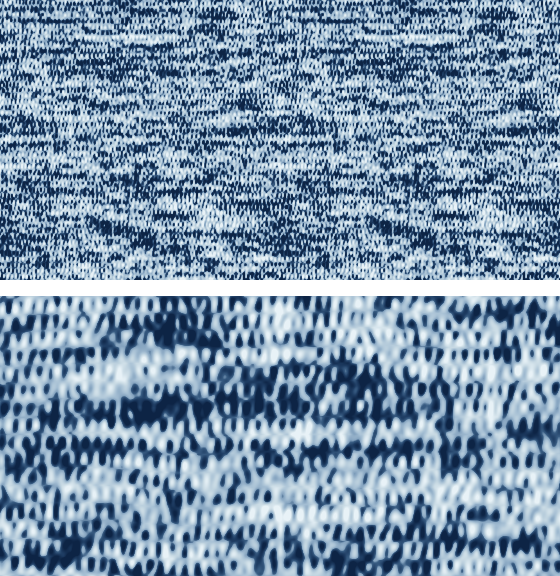
Top: the whole. Bottom: its middle third, enlarged.
Give the GLSL for this texture, as a Shadertoy shader.

```glsl
// Melange knit in indigo and pale blue: rows of small upright stitches.
// Long horizontal yarn streaks, a stitch wave and fine fibre grain are summed
// into one tone of about unit variance, which a six-colour ramp turns to dye.

const float TAU = 6.2831853;
const float COLUMNS = 70.0;  // stitches across one tile
const float ROWS = 48.0;     // knitted rows over the canvas height

const vec3 INK   = vec3(0.05, 0.14, 0.27);
const vec3 NAVY  = vec3(0.12, 0.24, 0.39);
const vec3 DENIM = vec3(0.22, 0.36, 0.51);
const vec3 STEEL = vec3(0.52, 0.64, 0.75);
const vec3 SKY   = vec3(0.65, 0.75, 0.83);
const vec3 PALE  = vec3(0.78, 0.85, 0.89);
const vec3 WHITE = vec3(0.91, 0.95, 0.97);

float hash(vec2 p) {
    return fract(sin(dot(p, vec2(127.1, 311.7))) * 43758.5453);
}

// Value noise from -1 to 1 on a grid of cells, repeating each unit of x
float noise(vec2 uv, vec2 cells, float seed) {
    vec2 p = uv * cells;
    vec2 i = floor(p);
    vec2 f = fract(p);
    f = f * f * (3.0 - 2.0 * f);
    float x0 = mod(i.x, cells.x) + seed;
    float x1 = mod(i.x + 1.0, cells.x) + seed;
    float low  = mix(hash(vec2(x0, i.y)), hash(vec2(x1, i.y)), f.x);
    float high = mix(hash(vec2(x0, i.y + 1.0)), hash(vec2(x1, i.y + 1.0)), f.x);
    return 2.0 * mix(low, high, f.y) - 1.0;
}

// Upright dashes along each row, fading out in the gap between rows
float stitches(vec2 uv, float slant, float jitter) {
    float row = floor(uv.y * ROWS);
    float across = fract(uv.y * ROWS);
    vec2 rowStart = vec2(uv.x, (row + 0.01) / ROWS);
    float phase = uv.x * COLUMNS + hash(vec2(row, 7.0));
    phase += slant * (across - 0.5) + jitter * noise(rowStart, vec2(18.0, ROWS), 31.0);
    float envelope = sin(across * TAU * 0.5);
    return cos(TAU * phase) * envelope;
}

float ramp(float low, float high, float x) {
    return clamp((x - low) / (high - low), 0.0, 1.0);
}

vec3 dye(float tone) {
    vec3 color = mix(INK, NAVY, ramp(-1.45, -0.80, tone));
    color = mix(color, DENIM, ramp(-0.80, -0.36, tone));
    color = mix(color, STEEL, ramp(-0.36, -0.12, tone));
    color = mix(color, SKY, ramp(-0.12, 0.40, tone));
    color = mix(color, PALE, ramp(0.40, 1.15, tone));
    return mix(color, WHITE, ramp(1.15, 2.10, tone));
}

void mainImage(out vec4 fragColor, in vec2 fragCoord) {
    // One tile is as wide as the canvas is high
    vec2 uv = fragCoord / iResolution.y;
    uv.x = fract(uv.x);

    // Rows waver slightly along their length
    vec2 knit = uv;
    knit.y += 0.2 / ROWS * noise(uv, vec2(9.0, 7.0), 3.0);

    // Yarn shade: faint bands, long streaks and shorter flecks
    float tone = 0.05;
    tone += 0.30 * noise(knit, vec2(4.0, 17.0), 11.0);
    tone += 1.00 * noise(knit, vec2(8.0, 54.0), 57.0);
    tone += 0.75 * noise(knit, vec2(24.0, 62.0), 83.0);

    // Stitches are crisp in some patches and blurred in others
    float crispness = 0.95 + 0.45 * noise(uv, vec2(6.0, 20.0), 101.0);
    tone += crispness * stitches(knit, -0.12, 0.35);

    // Fibre grain
    tone += 1.45 * noise(knit, vec2(124.0, 92.0), 211.0);

    fragColor = vec4(dye(tone), 1.0);
}
```
